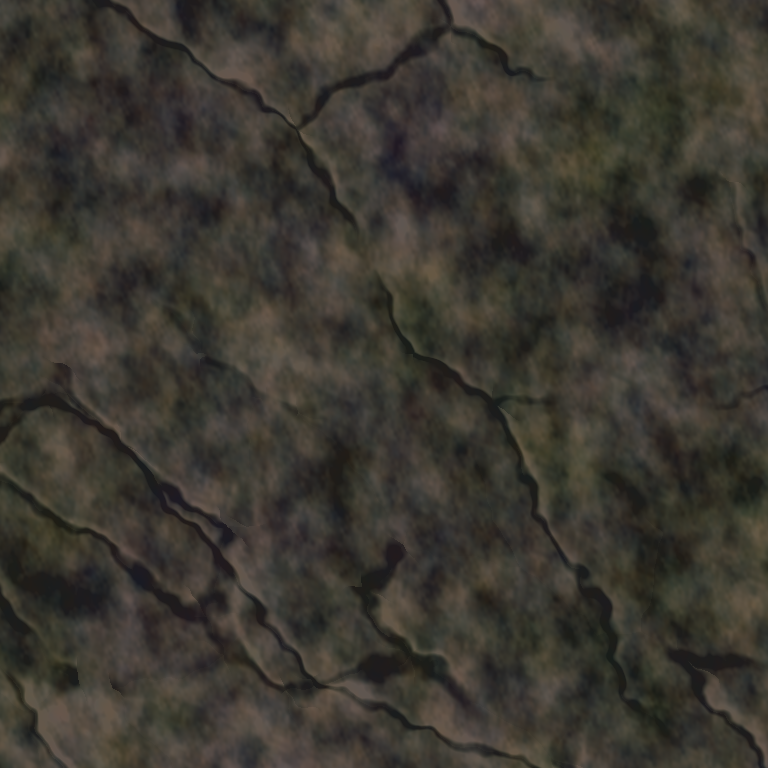
A WebGL 2 fragment shader for this texture:

```glsl
#version 300 es
precision highp float;

#define SLAB_SCALE 3.0
#define BLOCK_SCALE 6.5
#define GRAIN_SCALE 24.0
#define GRAIN_CONTRAST 1.45
#define GAP_WIDTH 0.0085
#define RIM_WIDTH 0.017
#define STRETCH 0.58
#define WARP 0.06
#define DARK vec3(0.115, 0.108, 0.108)
#define MIDDLE vec3(0.240, 0.231, 0.196)
#define PALE vec3(0.385, 0.340, 0.295)

uniform vec2 u_resolution;
out vec4 fragColor;

float hash(vec2 p) {
    vec3 q = fract(p.xyx * 0.1031);
    q += dot(q, q.yzx + 33.33);
    return fract((q.x + q.y) * q.z);
}

vec2 hash2(vec2 p) {
    return vec2(hash(p), hash(p + 71.7));
}

float noise(vec2 p) {
    vec2 i = floor(p), f = fract(p);
    f = f * f * (3.0 - 2.0 * f);
    return mix(mix(hash(i), hash(i + vec2(1, 0)), f.x),
               mix(hash(i + vec2(0, 1)), hash(i + vec2(1, 1)), f.x), f.y);
}

float fbm(vec2 p) {
    float sum = 0.0, weight = 1.0, total = 0.0;
    for (int i = 0; i < 4; i++) {
        sum += weight * noise(p);
        total += weight;
        weight *= 0.66;
        p = mat2(1.6, 1.1, -1.1, 1.6) * p + 17.3;
    }
    return sum / total;
}

// Cell borders: distance, facing to the light, border id, cell id
vec4 cellBorder(vec2 p) {
    vec2 base = floor(p), home = vec2(0), toHome = vec2(0);
    float nearest = 9.0;
    for (int y = -1; y <= 1; y++)
    for (int x = -1; x <= 1; x++) {
        vec2 cell = base + vec2(x, y);
        vec2 r = cell + 0.1 + 0.8 * hash2(cell) - p;
        if (dot(r, r) < nearest) {
            nearest = dot(r, r);
            home = cell;
            toHome = r;
        }
    }
    vec4 border = vec4(9.0, 0.0, 0.0, hash(home + 5.3));
    vec2 light = vec2(-0.4, -0.92);
    for (int y = -2; y <= 2; y++)
    for (int x = -2; x <= 2; x++) {
        vec2 cell = home + vec2(x, y);
        if (x == 0 && y == 0) continue;
        vec2 r = cell + 0.1 + 0.8 * hash2(cell) - p;
        vec2 normal = normalize(r - toHome);
        float d = dot(0.5 * (r + toHome), normal);
        if (d < border.x) border.xyz = vec3(d, dot(normal, light), hash(cell + home + 40.0));
    }
    return border;
}

// Tone change from a dark gap with a lit rim on one side
float relief(float d, float facing, float gap, float rim) {
    float crack = 1.0 - smoothstep(gap * 0.2, gap + 0.002, d);
    float lit = smoothstep(gap * 0.3, gap + 0.003, d) * (1.0 - smoothstep(gap, gap + rim, d));
    float shade = 1.0 - smoothstep(0.0, gap + rim, d);
    return 0.4 * lit * max(facing, 0.0) - 0.48 * crack - 0.13 * shade * max(-facing, 0.0);
}

void main() {
    vec2 p = gl_FragCoord.xy / u_resolution.y;

    // Ragged, slanted coordinates for the fractures
    vec2 bend = vec2(fbm(p * 9.0), fbm(p * 9.0 + 31.0)) - 0.5;
    vec2 jag = vec2(noise(p * 42.0), noise(p * 42.0 + 13.0)) - 0.5;
    vec2 w = p + WARP * bend + 0.011 * jag;
    vec2 slant = vec2(dot(w, vec2(0.75, -0.66)) * STRETCH, dot(w, vec2(0.66, 0.75)));

    // Mottled mineral and moss grain
    vec2 g = p * vec2(1.15, 0.88) + 0.1 * p.yx;
    float grain = fbm(g * GRAIN_SCALE);
    float patches = fbm(p * vec2(6.0, 4.0) + 8.0);
    float tone = 0.52 + GRAIN_CONTRAST * (grain - 0.5) + 0.55 * (patches - 0.5);

    // Large slabs with partly worn ledges
    vec4 slab = cellBorder(slant * SLAB_SCALE + 3.7);
    float gapNoise = 0.4 + 1.1 * noise(p * 16.0);
    float ledge = smoothstep(0.36, 0.56, noise(p * 5.0 + 2.0)) * smoothstep(0.2, 0.35, slab.z);
    tone += ledge * relief(slab.x / SLAB_SCALE, slab.y, GAP_WIDTH * 0.6 * gapNoise, RIM_WIDTH);

    // Small broken blocks, crowded towards the lower left
    vec4 block = cellBorder(slant * BLOCK_SCALE + 11.0);
    float broken = 1.0 - smoothstep(0.5, 0.78, p.y + 0.42 * p.x + 0.3 * (patches - 0.5));
    float open = broken * smoothstep(0.27, 0.5, noise(p * 9.0 + 20.0)) * smoothstep(0.15, 0.4, block.z);
    tone += open * relief(block.x / BLOCK_SCALE, block.y, GAP_WIDTH * gapNoise, RIM_WIDTH * 0.9);
    tone += broken * 0.12 * (block.w - 0.5);

    // Soft hollows
    tone -= 0.28 * smoothstep(0.6, 0.85, noise(p * vec2(11.0, 8.0) + 50.0));
    tone = clamp(tone, 0.0, 1.0);

    // Stone tones, tinted by moss and warm dust
    vec3 color = tone < 0.5 ? mix(DARK, MIDDLE, tone * 2.0) : mix(MIDDLE, PALE, tone * 2.0 - 1.0);
    float moss = fbm(p * 13.0 + 60.0) - 0.5 + 0.5 * (noise(p * 3.5 + 5.0) - 0.5);
    float dust = fbm(g * 30.0 + 90.0) - 0.5;
    color += moss * vec3(-0.012, 0.022, -0.065) + dust * vec3(0.07, 0.0, -0.045);
    fragColor = vec4(color, 1.0);
}
```
